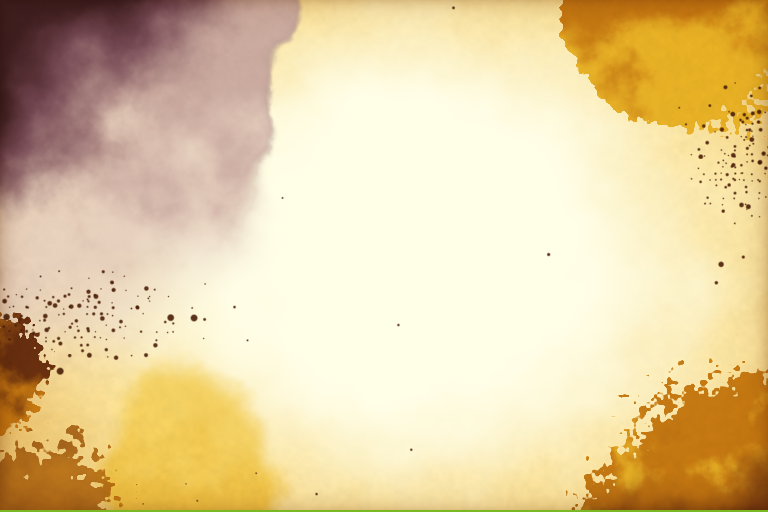
Write a WebGL 2 fragment shader that draws this background.

```glsl
#version 300 es
precision highp float;
// Aged cream paper with watercolour washes in the corners.
// Each wash is an ellipse whose edge is bent by layered noise; fine grain
// frays some edges, and hashed grid cells scatter the ink specks.
uniform vec2 u_resolution;
out vec4 fragColor;

const vec3 CREAM = vec3(1.0, 0.995, 0.905);
const vec3 STRAW = vec3(0.975, 0.875, 0.585);
const vec3 TAN = vec3(0.88, 0.68, 0.32);
const vec3 MAUVE = vec3(0.78, 0.65, 0.62);
const vec3 BLUSH = vec3(0.90, 0.81, 0.74);
const vec3 PLUM = vec3(0.42, 0.24, 0.31);
const vec3 INK = vec3(0.20, 0.07, 0.10);
const vec3 GOLD = vec3(0.90, 0.68, 0.12);
const vec3 AMBER = vec3(0.76, 0.45, 0.04);
const vec3 UMBER = vec3(0.38, 0.15, 0.03);
const vec3 LEMON = vec3(0.95, 0.80, 0.33);
const vec3 LEAF = vec3(0.48, 0.72, 0.14);

float hash(vec2 p) {
    vec3 q = fract(p.xyx * 0.1031);
    q += dot(q, q.yzx + 33.33);
    return fract((q.x + q.y) * q.z);
}

float noise(vec2 p) {
    vec2 i = floor(p), f = fract(p);
    f = f * f * (3.0 - 2.0 * f);
    return mix(mix(hash(i), hash(i + vec2(1, 0)), f.x),
               mix(hash(i + vec2(0, 1)), hash(i + vec2(1, 1)), f.x), f.y);
}

float fbm(vec2 p) {
    float sum = 0.0, amp = 0.5;
    for (int i = 0; i < 6; i++) {
        sum += amp * noise(p);
        p = mat2(1.6, 1.2, -1.2, 1.6) * p + 17.3;
        amp *= 0.5;
    }
    return sum;
}

// Approximate depth inside an ellipse, in canvas heights.
float depthIn(vec2 p, vec2 centre, vec2 radii) {
    return (1.0 - length((p - centre) / radii)) * min(radii.x, radii.y);
}

// Coverage with an edge broken into small grains over the given width.
float frayed(float depth, float grain, float width) {
    return smoothstep(-0.06, 0.06, depth / width + (grain - 0.5) * 1.6);
}

// Round specks on a grid, thinning out away from the centre.
float specks(vec2 p, vec2 centre, vec2 spread, float cells, float chance, float pixel) {
    vec2 id = floor(p * cells);
    vec2 jitter = 0.3 + 0.4 * vec2(hash(id + 11.0), hash(id + 47.0));
    vec2 offset = ((id + jitter) / cells - centre) / spread;
    float present = step(hash(id + 83.0), chance * exp(-dot(offset, offset)));
    float radius = mix(0.08, 0.28, pow(hash(id + 29.0), 2.0)) / cells;
    float d = length(p - (id + jitter) / cells) - radius;
    return present * (1.0 - smoothstep(-pixel, pixel, d));
}

void main() {
    float pixel = 1.0 / u_resolution.y;
    vec2 p = gl_FragCoord.xy * pixel;
    float aspect = u_resolution.x * pixel;
    float cloud = fbm(p * 4.0 + 3.0);
    float detail = fbm(p * 13.0 + 40.0);
    float grain = noise(p * 75.0) * 0.6 + noise(p * 150.0) * 0.4;
    vec2 warp = vec2(fbm(p * 7.0 + 9.0), fbm(p * 7.0 + 61.0)) - 0.5;
    vec2 w = p + warp * 0.14;

    // Paper: bright centre, mottled straw and tan towards the rim.
    float rim = length((p - vec2(0.80, 0.50)) / vec2(0.80, 0.58));
    rim += (cloud - 0.5) * 0.35 + (detail - 0.5) * 0.12;
    vec3 col = mix(CREAM, STRAW, smoothstep(0.42, 1.02, rim));
    col = mix(col, TAN, 0.75 * smoothstep(0.88, 1.35, rim));

    // Mauve wash: pale and soft below, plum and ink along the top and left.
    float d = depthIn(w, vec2(0.0, 1.0), vec2(0.57, 0.69));
    float softness = mix(0.13, 0.012, smoothstep(0.45, 0.72, p.y));
    float cover = smoothstep(-softness, softness, d);
    vec3 wash = mix(BLUSH, MAUVE, smoothstep(0.45, 0.85, p.y + (detail - 0.5) * 0.5));
    float shade = exp(-p.x / 0.10) * smoothstep(0.42, 0.85, p.y)
                + exp(-(1.0 - p.y) / 0.10) * (1.0 - smoothstep(0.2, 0.56, p.x));
    shade += (cloud - 0.5) * 0.6 * smoothstep(0.0, 0.35, d) + (detail - 0.5) * 0.45;
    wash = mix(wash, PLUM, smoothstep(0.08, 0.75, shade));
    wash = mix(wash, INK, smoothstep(0.55, 1.2, shade));
    wash *= 1.0 - 0.12 * exp(-abs(d) / 0.008) * smoothstep(0.5, 0.7, p.y);
    col = mix(col, wash, cover * 0.93);

    // Gold wash at the upper right, frayed on its lower right side.
    d = depthIn(w, vec2(1.37, 1.01), vec2(0.25, 0.29));
    float fray = mix(0.008, 0.09, smoothstep(1.30, 1.44, p.x));
    wash = mix(GOLD, AMBER, smoothstep(0.45, 0.85, detail + 0.35 * exp(-(1.0 - p.y) / 0.06)));
    col = mix(col, wash, 0.95 * frayed(d, grain, fray));

    // Lemon bloom along the lower left.
    d = depthIn(w, vec2(0.37, 0.09), vec2(0.155, 0.21));
    wash = mix(LEMON, GOLD, 0.6 * smoothstep(0.2, 0.0, p.y + (detail - 0.5) * 0.3));
    col = mix(col, wash, 0.85 * smoothstep(-0.025, 0.03, d));

    // Amber corners and the umber stain on the left edge.
    d = depthIn(w, vec2(1.51, -0.01), vec2(0.37, 0.27));
    wash = mix(AMBER, GOLD, smoothstep(0.48, 0.75, detail));
    wash = mix(wash, UMBER, 0.6 * smoothstep(0.5, 0.25, cloud) + 0.4 * exp(-p.y / 0.03));
    col = mix(col, wash, 0.95 * frayed(d, grain, 0.07));
    d = depthIn(w, vec2(0.0, -0.01), vec2(0.23, 0.14));
    col = mix(col, mix(AMBER, UMBER, 0.6 * detail), 0.85 * frayed(d, grain, 0.08));
    d = depthIn(p + warp * 0.07, vec2(-0.01, 0.27), vec2(0.095, 0.115));
    wash = mix(UMBER, AMBER, smoothstep(0.42, 0.75, detail + 0.15 * (0.3 - p.y)));
    col = mix(col, wash, 0.95 * frayed(d, grain, 0.035));

    // Ink specks in three sizes beside the stains.
    for (int i = 0; i < 3; i++) {
        float cells = 38.0 + 23.0 * float(i);
        float left = specks(p, vec2(0.12, 0.38), vec2(0.17, 0.065), cells, 0.4, pixel);
        float right = specks(p, vec2(1.44, 0.68), vec2(0.075, 0.10), cells, 0.5, pixel);
        col = mix(col, UMBER * 0.75, 0.9 * max(left, right));
    }

    // Paper tooth, burnt border and a thin green strip at the foot.
    col *= 1.0 + (grain - 0.5) * 0.05 * smoothstep(0.5, 1.0, rim);
    float border = min(min(p.x, aspect - p.x), min(p.y, 1.0 - p.y));
    col *= 1.0 - vec3(0.14, 0.20, 0.26) * exp(-border / 0.018);
    col = mix(LEAF, col, smoothstep(0.003, 0.005, p.y));
    fragColor = vec4(clamp(col, 0.0, 1.0), 1.0);
}
```
